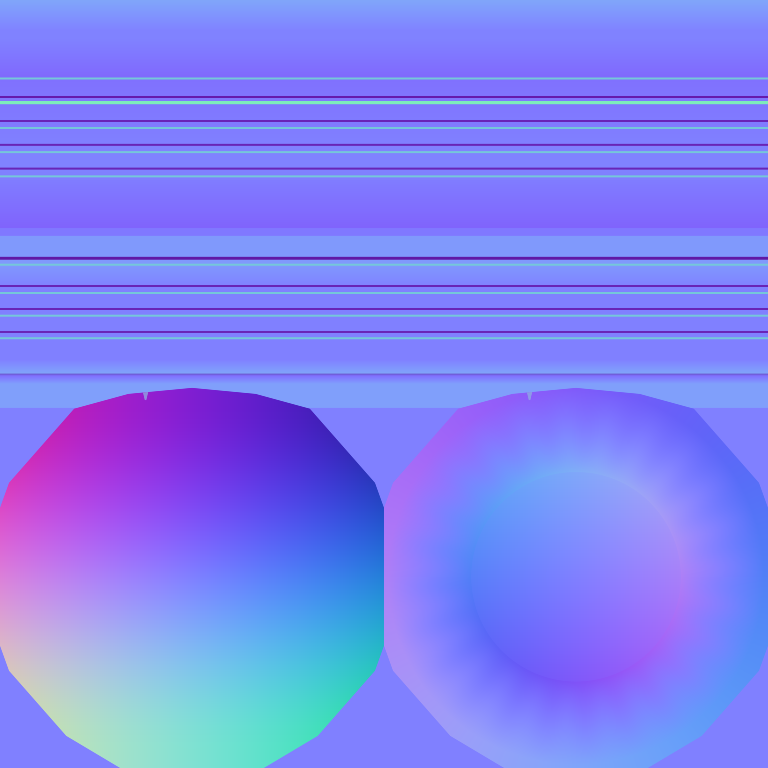
Reproduce this texture map procedurally as a WebGL 1 fragment shader.

```glsl
precision highp float;

uniform vec2 u_resolution;

const vec3 PLUM = vec3(0.40, 0.10, 0.68);
const vec3 AQUA = vec3(0.46, 0.78, 0.85);
const vec3 MINT = vec3(0.49, 0.93, 0.73);
const vec3 GLINT = vec3(0.56, 0.68, 0.88);

float ramp(float a, float b, float x) {
  return clamp((x - a) / (b - a), 0.0, 1.0);
}

float edgeStep(float edge, float x, float px) {
  return smoothstep(edge - 0.5 * px, edge + 0.5 * px, x);
}

float stripe(float v, float center, float halfWidth, float px) {
  return 1.0 - smoothstep(halfWidth - 0.5 * px, halfWidth + 0.5 * px, abs(v - center));
}

// Encodes a surface tilt as a tangent-space normal colour
vec3 normalColor(vec2 tilt) {
  float z = sqrt(max(0.0, 1.0 - 4.0 * dot(tilt, tilt)));
  return vec3(0.5 - tilt.x, 0.5 + tilt.y, 0.5 + 0.5 * z);
}

// Vertical tilt of the moulded strips, measured downward from the top
float stripTilt(float v, float px) {
  float tilt = mix(0.15, 0.01, ramp(0.0, 0.04, v));
  tilt = mix(tilt, -0.09, ramp(0.05, 0.10, v));
  tilt = mix(tilt, mix(-0.06, 0.01, ramp(0.10, 0.20, v)), edgeStep(0.1016, v, px));
  tilt = mix(tilt, -0.11, ramp(0.22, 0.297, v));
  tilt = mix(tilt, -0.03, edgeStep(0.297, v, px));
  tilt = mix(tilt, 0.10, edgeStep(0.307, v, px));
  tilt = mix(tilt, 0.0, ramp(0.344, 0.375, v));
  tilt = mix(tilt, 0.15, ramp(0.468, 0.487, v));
  tilt = mix(tilt, mix(-0.10, 0.125, ramp(0.487, 0.50, v)), edgeStep(0.487, v, px));
  return mix(tilt, 0.0, edgeStep(0.531, v, px));
}

// A groove has a dark upper wall and a bright lower wall
vec3 addGroove(vec3 color, float v, float dark, float bright, float px) {
  color = mix(color, PLUM, 0.9 * stripe(v, dark, 0.0013, px));
  return mix(color, AQUA, stripe(v, bright, 0.0013, px));
}

vec3 addGrooves(vec3 color, float v, float px) {
  color = mix(color, AQUA, stripe(v, 0.1022, 0.0013, px));
  color = mix(color, PLUM, stripe(v, 0.1263, 0.0014, px));
  color = mix(color, MINT, stripe(v, 0.1337, 0.0021, px));
  for (int i = 0; i < 3; i++) {
    float n = float(i);
    color = addGroove(color, v, 0.1575 + 0.0310 * n, 0.1667 + 0.0315 * n, px);
    color = addGroove(color, v, 0.3724 + 0.0299 * n, 0.3815 + 0.0295 * n, px);
  }
  color = mix(color, PLUM * 0.95, stripe(v, 0.3362, 0.0019, px));
  color = mix(color, AQUA, stripe(v, 0.3446, 0.0013, px));
  return mix(color, vec3(0.43, 0.36, 0.83), 0.8 * stripe(v, 0.4875, 0.0012, px));
}

float facet(vec2 q, float slope, float offset) {
  return (q.y + slope * q.x - offset) / sqrt(1.0 + slope * slope);
}

// Signed distance to the faceted cap outline, in cap radii
float capDistance(vec2 p) {
  vec2 q = abs(p);
  float top = max(facet(q, 0.095, 0.984), facet(q, 0.273, 1.043));
  float bottom = facet(q, 0.596, 1.219);
  float sides = max(facet(q, 1.138, 1.574), facet(q, 2.78, 3.139));
  return max(max(sides, q.x - 1.02), p.y < 0.0 ? top : bottom);
}

vec2 domeTilt(vec2 p) {
  return vec2(0.36 * p.x, p.y * (0.62 - 0.24 * p.y * p.y));
}

// Raised ring around a shallow dish
vec2 dishTilt(vec2 p, float px) {
  float radius = length(p);
  vec2 direction = p / max(radius, 0.001);
  float t = ramp(0.546, 0.98, radius);
  float ripple = 0.012 * sin(24.0 * atan(p.y, p.x)) * t * (1.0 - t) * 4.0;
  float ring = mix(-0.18, 0.18, t) + ripple;
  float dish = -0.155 * radius / 0.546;
  float slope = mix(dish, ring, edgeStep(0.546, radius, px));
  return direction * slope * vec2(1.0, mix(1.0, 0.8, t));
}

void main() {
  vec2 uv = gl_FragCoord.xy / u_resolution;
  float v = 1.0 - uv.y;
  float px = 1.0 / u_resolution.y;

  vec3 color = normalColor(vec2(0.0, stripTilt(v, px)));
  color = addGrooves(color, v, px);

  // Two caps side by side: a dome on the left, a dish on the right
  vec2 p = vec2(fract(uv.x * 2.0) * 2.0 - 1.0, (v - 0.751) * 4.0);
  float capPx = 4.0 * px;
  vec2 tilt = uv.x < 0.5 ? domeTilt(p) : dishTilt(p, capPx);
  float cap = 1.0 - edgeStep(0.0, capDistance(p), capPx);
  color = mix(color, normalColor(tilt), cap);

  // Small tapered nick in each rim
  float nickWidth = mix(0.016, 0.004, ramp(-0.97, -0.92, p.y));
  float nick = stripe(p.x, -0.242, nickWidth, capPx) * stripe(p.y, -0.943, 0.023, capPx);
  color = mix(color, GLINT, 0.75 * nick * cap);

  gl_FragColor = vec4(color, 1.0);
}
```
